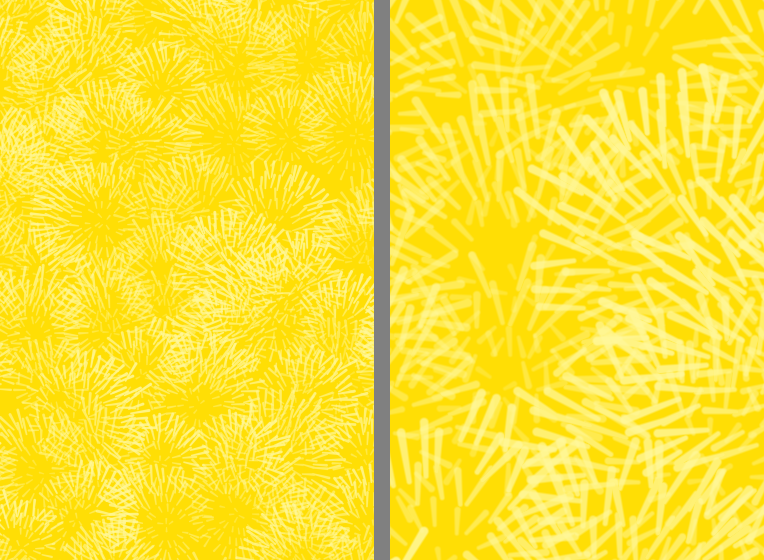
Left, the full canvas; right, a detail of the centre.
Write a Shadertoy shader that draws this pattern.

```glsl
#define CELL 0.17          // grid step between burst centres
#define RADIUS_MIN 0.115   // burst radius range
#define RADIUS_MAX 0.185
#define RING 0.031         // radial step between strokes
#define SPACING 0.0175     // step between strokes around a ring
#define HALF_WIDTH 0.0037  // half thickness of a stroke
#define TILT 0.6           // random turn of a stroke, radians
#define SOFTNESS 0.0013    // edge blur
#define TAU 6.2831853
#define BASE vec3(1.0, 0.87, 0.02)
#define PALE vec3(1.0, 0.97, 0.61)

vec3 hash3(vec3 p) {
    p = fract(p * vec3(0.1031, 0.1030, 0.0973));
    p += dot(p, p.yxz + 33.33);
    return fract((p.xxy + p.yxx) * p.zyx);
}

// Stroke along x, thin at its inner end and fuller at its outer end
float stroke(vec2 q, float halfLength, float halfWidth) {
    float along = clamp(q.x, -halfLength, halfLength);
    float width = halfWidth * mix(0.6, 1.0, 0.5 + 0.5 * along / halfLength);
    float edge = max(SOFTNESS, 0.7 / iResolution.x);
    return smoothstep(edge, -edge, length(q - vec2(along, 0.0)) - width);
}

// Radial strokes around the origin, longer and brighter towards the lean
float burst(vec2 p, float radius, vec2 lean, float seed) {
    float ringHere = floor(length(p) / RING);
    float turn = fract(atan(p.y, p.x) / TAU);
    float ink = 0.0;

    for (int i = -1; i <= 1; i++) {
        float ring = ringHere + float(i);
        if (ring < 0.0) continue;
        float ringRadius = (ring + 0.5) * RING;
        float count = max(5.0, floor(TAU * ringRadius / SPACING));
        float phase = 0.37 * ring;

        for (int j = -1; j <= 1; j++) {
            float sector = mod(floor(turn * count + phase) + float(j), count);
            vec3 rnd = hash3(vec3(sector, ring, seed));
            vec3 vary = hash3(vec3(sector + 71.0, ring + 19.0, seed));

            float angle = TAU * (sector + 0.5 + 0.6 * (rnd.x - 0.5) - phase) / count;
            vec2 outward = vec2(cos(angle), sin(angle));
            float facing = dot(outward, lean);
            float r = ringRadius + 0.35 * RING * (rnd.y - 0.5);
            float reach = radius * (0.86 + 0.22 * facing + 0.14 * (vary.x - 0.5));
            if (r > reach || vary.y > 0.92) continue;

            // Grow from short central flecks to long outer strokes
            float growth = smoothstep(0.1, 0.9, r / reach) * (0.65 + 0.35 * facing);
            float halfLength = mix(0.006, 0.025, growth) * mix(0.75, 1.1, rnd.z);
            float halfWidth = HALF_WIDTH * mix(0.68, 1.05, growth);

            float tilt = TILT * (vary.z - 0.5);
            vec2 axis = mat2(cos(tilt), sin(tilt), -sin(tilt), cos(tilt)) * outward;
            vec2 d = p - r * outward;
            vec2 local = vec2(dot(d, axis), dot(d, vec2(-axis.y, axis.x)));
            float tone = mix(0.5, 1.0, growth);
            ink = max(ink, tone * stroke(local, halfLength, halfWidth));
        }
    }
    return ink;
}

void mainImage(out vec4 fragColor, in vec2 fragCoord) {
    vec2 uv = fragCoord / iResolution.x;
    vec2 home = floor(uv / CELL);
    vec3 color = BASE;

    // Overlay translucent bursts from the surrounding jittered cells
    for (int y = -2; y <= 2; y++) {
        for (int x = -2; x <= 2; x++) {
            vec2 cell = home + vec2(x, y);
            vec3 rnd = hash3(vec3(cell + 40.0, 7.0));
            vec3 vary = hash3(vec3(cell + 90.0, 23.0));
            vec2 p = uv - (cell + 0.1 + 0.8 * rnd.xy) * CELL;
            float radius = mix(RADIUS_MIN, RADIUS_MAX, rnd.z);
            if (length(p) > radius * 1.2 + RING) continue;

            float leanAngle = TAU * (0.25 + 0.4 * (vary.x - 0.5));
            vec2 lean = vec2(cos(leanAngle), sin(leanAngle));
            float seed = floor(vary.y * 500.0);
            float strength = mix(0.5, 0.9, vary.z);
            color = mix(color, PALE, strength * burst(p, radius, lean, seed));
        }
    }
    fragColor = vec4(color, 1.0);
}
```
